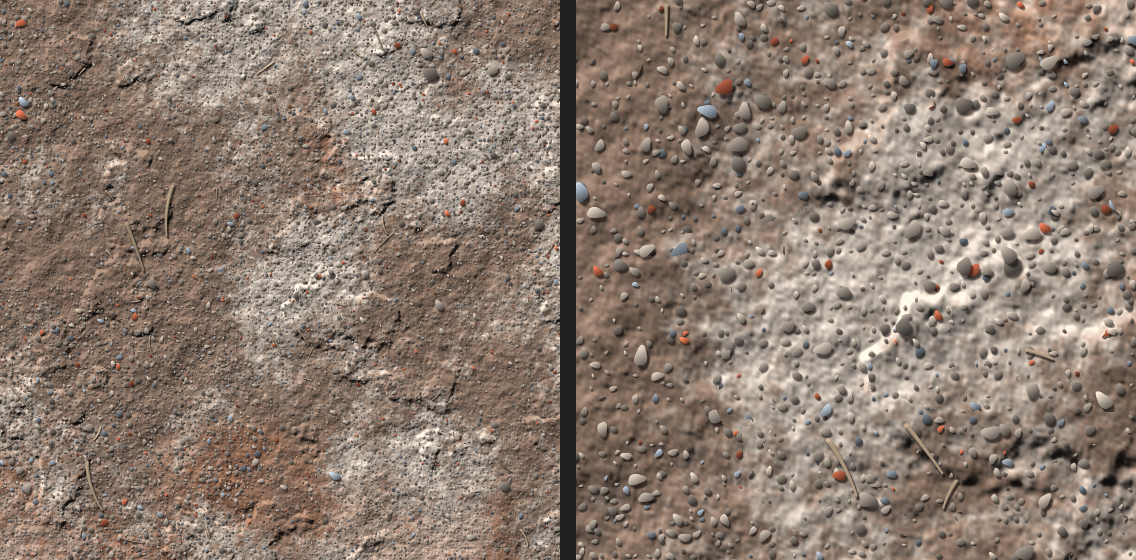
Left: the whole. Right: its middle third, enlarged.
A Shadertoy shader for this texture:

```glsl
// Dry stony ground seen from above: brown soil, pale dust drifts and rusty earth.
// A noise height field is lit from the upper left, then layers of hashed
// pebbles and bent twigs are laid over it, each with its own shadow.

const vec3 SOIL = vec3(0.475, 0.395, 0.342);
const vec3 DUST = vec3(0.675, 0.635, 0.595);
const vec3 RUST = vec3(0.530, 0.370, 0.285);
const vec3 STONE = vec3(0.640, 0.595, 0.550);
const vec3 BLUE_STONE = vec3(0.540, 0.580, 0.620);
const vec3 RED_STONE = vec3(0.720, 0.380, 0.270);
const vec3 TWIG = vec3(0.710, 0.625, 0.520);
const vec3 SHADOW = vec3(0.330, 0.310, 0.310);
const vec2 TO_LIGHT = vec2(-0.50, 0.866);
const float RELIEF_STEP = 0.003;
const float RELIEF_GAIN = 7.0;
const float CLOD_HEIGHT = 0.25;
const int TWIGS = 34;
const int LARGE_TWIGS = 3;

vec3 hash3(vec2 p) {
    vec3 q = fract(p.xyx * vec3(0.1031, 0.1030, 0.0973));
    q += dot(q, q.yxz + 33.33);
    return fract((q.xxy + q.yzz) * q.zyx);
}

mat2 rotation(float a) {
    return mat2(cos(a), sin(a), -sin(a), cos(a));
}

float valueNoise(vec2 p) {
    vec2 i = floor(p), f = fract(p);
    f = f * f * (3.0 - 2.0 * f);
    float bottom = mix(hash3(i).x, hash3(i + vec2(1.0, 0.0)).x, f.x);
    float top = mix(hash3(i + vec2(0.0, 1.0)).x, hash3(i + vec2(1.0, 1.0)).x, f.x);
    return mix(bottom, top, f.y);
}

float fbm(vec2 p, int octaves, float gain) {
    float sum = 0.0, total = 0.0, amp = 1.0;
    mat2 turn = 2.0 * rotation(0.65);
    for (int i = 0; i < octaves; i++) {
        sum += amp * valueNoise(p);
        total += amp;
        amp *= gain;
        p = turn * p + 17.3;
    }
    return sum / total;
}

// Grainy ground with a few raised, ragged clods
float relief(vec2 p) {
    float clods = smoothstep(0.60, 0.68, fbm(p * 9.0 + 41.0, 5, 0.5));
    return fbm(p * 14.0 + 5.0, 6, 0.6) + CLOD_HEIGHT * clods;
}

// One stone per cell, present with the given density
void pebbles(vec2 p, float cells, float density, inout vec3 col) {
    vec2 q = p * cells, home = floor(q);
    float pixel = cells / iResolution.y;
    for (int y = -1; y <= 1; y++)
    for (int x = -1; x <= 1; x++) {
        vec2 id = home + vec2(float(x), float(y));
        vec3 place = hash3(id + cells), kind = hash3(id + cells * 3.0 + 71.0);
        if (place.z > density) continue;
        float radius = mix(0.16, 0.44, kind.x * kind.x);
        vec2 v = (q - id - 0.5 - 0.6 * (place.xy - 0.5)) / radius;
        mat2 turn = rotation(kind.y * 6.283);
        vec2 squash = vec2(0.85, 1.0 + 0.5 * kind.z);
        vec2 local = (turn * v) * squash;
        float lump = 0.12 * sin(3.0 * atan(local.y, local.x + 0.0001) + 9.0 * kind.z);
        float soft = pixel / radius * 0.7;
        float body = 1.0 - smoothstep(1.0 - soft, 1.0 + soft, length(local) + lump);
        float shadeDist = length((turn * (v + 0.65 * TO_LIGHT)) * squash);
        float dark = 1.0 - smoothstep(0.8 - soft, 1.1 + soft, shadeDist);
        float tint = fract(kind.x * 57.0 + kind.y * 13.0);
        vec3 stone = mix(STONE, BLUE_STONE, step(0.86, tint));
        stone = mix(stone, RED_STONE, step(0.96, tint));
        stone *= mix(0.65, 1.22, kind.z) * (0.92 + 0.38 * dot(v, TO_LIGHT));
        col = mix(col, col * SHADOW, dark * 0.85);
        col = mix(col, stone, body);
    }
}

float twigDistance(vec2 p, float angle, float bend, float len, float width) {
    vec2 q = rotation(-angle) * p;
    q.y += bend * q.x * q.x;
    float taper = 0.75 + 0.25 * clamp(q.x / len, -1.0, 1.0);
    return length(vec2(max(abs(q.x) - len, 0.0), q.y)) - width * taper;
}

void twigs(vec2 p, inout vec3 col) {
    float soft = 0.7 / iResolution.y;
    for (int i = 0; i < TWIGS; i++) {
        vec3 a = hash3(vec2(float(i), 7.0)), b = hash3(vec2(float(i), 19.0));
        bool large = i < LARGE_TWIGS;
        float len = large ? 0.044 : mix(0.007, 0.030, a.z * a.z);
        float width = large ? 0.0034 : mix(0.0009, 0.0017, b.z);
        float angle = large ? 1.57 + 0.7 * (b.x - 0.5) : 3.14 * b.x;
        float bend = (b.y - 0.5) * (large ? 7.0 : 22.0);
        vec2 v = p - a.xy;
        float d = twigDistance(v, angle, bend, len, width);
        float shadeDist = twigDistance(v + TO_LIGHT * width * 1.5, angle, bend, len, width);
        float side = clamp((shadeDist - d) / width, -1.0, 1.0);
        float dark = 1.0 - smoothstep(-soft, 2.0 * soft, shadeDist);
        col = mix(col, col * SHADOW, 0.85 * dark);
        vec3 wood = TWIG * mix(0.75, 1.1, b.z) * (0.95 + 0.2 * side);
        col = mix(col, wood, 1.0 - smoothstep(-soft, soft, d));
    }
}

void mainImage(out vec4 fragColor, in vec2 fragCoord) {
    vec2 p = fragCoord / iResolution.y;
    // Broad patches of dust, gravel and rusty earth
    float speckle = fbm(p * 95.0, 3, 0.7) - 0.5;
    float dust = smoothstep(0.43, 0.68, fbm(p * 4.0 + 12.0, 5, 0.55) + 0.35 * speckle);
    float gravel = smoothstep(0.36, 0.64, fbm(p * 3.5 + 63.0, 4, 0.5));
    float rust = smoothstep(0.50, 0.75, fbm(p * 5.0 + 29.0, 4, 0.5) + 0.3 * (0.35 - p.y));
    vec3 col = mix(mix(SOIL, RUST, 0.8 * rust), DUST, dust * (1.0 - 0.4 * rust));
    // Slope towards the light, with deeper tone in the hollows
    float slope = relief(p) - relief(p + TO_LIGHT * RELIEF_STEP);
    float light = 1.03 + RELIEF_GAIN * slope;
    col *= clamp(light, 0.22, 1.55) * mix(0.6, 1.0, smoothstep(0.35, 0.75, light));
    // Loose stones from grit to pebbles, then twigs
    pebbles(p, 150.0, 0.18 + 0.30 * max(dust, gravel), col);
    pebbles(p, 82.0, 0.06 + 0.34 * gravel, col);
    pebbles(p, 36.0, 0.015 + 0.06 * gravel, col);
    twigs(p, col);
    fragColor = vec4(clamp(col, 0.0, 1.0), 1.0);
}
```
